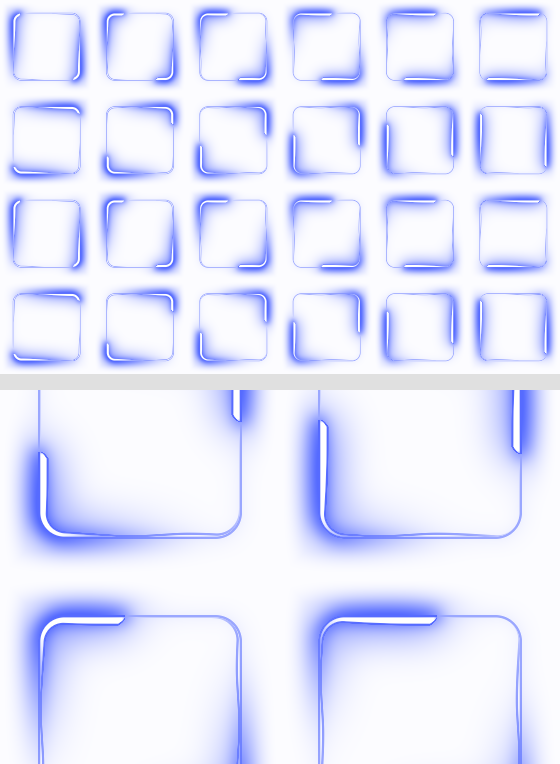
Top: the whole. Bottom: its middle third, enlarged.
A WebGL 2 fragment shader for this pattern:

```glsl
#version 300 es
precision highp float;
// Draws a 6 by 4 grid of neon rounded squares, each traced by two opposite comets of light.
// Each cell is one step of a clockwise lap: the glow sums Gaussians along the tails,
// and the crisp strokes use a distance field with an arc-length coordinate.

uniform vec2 u_resolution;
out vec4 fragColor;

const float RADIUS = 0.09;
const float STRAIGHT = 0.27;                                // half of a straight side
const float QUARTER = 2.0 * STRAIGHT + 1.5707963 * RADIUS;  // one side and one corner

// Point on the outline, clockwise from the left end of the top side.
vec2 outlinePoint(float s) {
    float side = floor(s / QUARTER);
    float along = s - side * QUARTER;
    float angle = max(along - 2.0 * STRAIGHT, 0.0) / RADIUS;
    vec2 q = vec2(min(along, 2.0 * STRAIGHT) - STRAIGHT, STRAIGHT)
           + RADIUS * vec2(sin(angle), cos(angle));
    float turn = side * 1.5707963;
    float c = cos(turn), n = sin(turn);
    return vec2(c * q.x + n * q.y, c * q.y - n * q.x);
}

// Arc length of the outline point nearest to p.
float outlineLength(vec2 p) {
    float side = 0.0;
    for (int i = 0; i < 3; i++) {
        if (p.y >= abs(p.x)) break;
        p = vec2(-p.y, p.x);
        side += 1.0;
    }
    float corner = max(abs(p.x) - STRAIGHT, 0.0);
    float bend = corner > 0.0 ? RADIUS * atan(corner, p.y - STRAIGHT) : 0.0;
    return side * QUARTER + STRAIGHT + clamp(p.x, -STRAIGHT, STRAIGHT) + sign(p.x) * bend;
}

float roundedSquare(vec2 p) {
    vec2 q = abs(p) - STRAIGHT;
    return length(max(q, 0.0)) + min(max(q.x, q.y), 0.0) - RADIUS;
}

float band(float d, float halfWidth, float pixel) {
    return clamp((halfWidth - abs(d)) / pixel + 0.5, 0.0, 1.0);
}

// Narrow and wide halo of one light sample.
float halo(vec2 offset) {
    float d2 = dot(offset, offset);
    return 0.106 * exp(-555.0 * d2) + 0.042 * exp(-78.0 * d2);
}

void main() {
    vec2 grid = gl_FragCoord.xy / u_resolution * vec2(6.0, 4.0);
    vec2 cell = floor(grid);
    vec2 p = fract(grid) - 0.5;
    float pixel = 4.0 / u_resolution.y;

    // Twelve steps make half a lap, spread over two rows.
    float frame = cell.x + 6.0 * mod(3.0 - cell.y, 2.0);
    float head = frame * QUARTER / 6.0 - 0.01;

    // Glow behind both heads, fading along the tail.
    float glow = 0.0;
    for (int i = 0; i < 46; i++) {
        float behind = 0.02 * float(i);
        vec2 light = outlinePoint(head - behind);
        glow += (1.0 - smoothstep(0.2, 0.9, behind)) * (halo(p - light) + halo(p + light));
    }
    float d = roundedSquare(p);
    glow += 0.07 * exp(-abs(d) / 0.03);
    glow *= 1.0 - smoothstep(0.4, 0.5, max(abs(p.x), abs(p.y)));
    glow = min(glow, 0.85);

    // Tapered stroke that splits into two fine lines towards its end.
    float tail = mod(head - outlineLength(p), 2.0 * QUARTER);
    float inset = 0.030 * (1.0 - smoothstep(0.1, 0.75, tail))
                + 0.014 * smoothstep(0.55, 0.8, tail) * (1.0 - smoothstep(0.8, 1.15, tail));
    inset *= sqrt(clamp(tail / 0.025, 0.0, 1.0));
    float outer = band(d, 0.0045, pixel);
    float inner = band(d + inset, 0.0045, pixel) * (1.0 - smoothstep(0.9, 1.2, tail));
    float strength = mix(0.85, 0.5, smoothstep(0.2, 1.0, tail));
    float ink = max(glow, strength * max(outer, inner));

    // White-hot core between the two edges.
    float core = band(d + 0.5 * inset, max(0.5 * inset - 0.004, 0.0), pixel);
    core *= smoothstep(0.006, 0.022, inset);

    vec3 paper = vec3(0.99, 0.99, 1.0);
    vec3 neonBlue = vec3(0.22, 0.32, 1.0);
    vec3 color = mix(paper, neonBlue, ink);
    fragColor = vec4(mix(color, vec3(1.0), core), 1.0);
}
```
